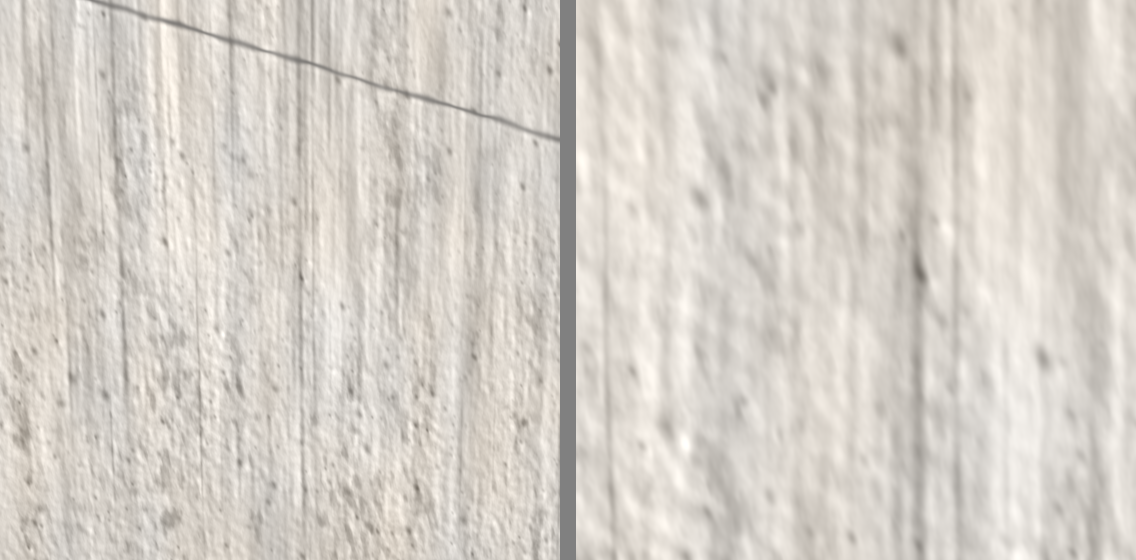
Left: the whole. Right: its middle third, enlarged.
This texture is drawn by a WebGL 1 fragment shader. Its source:

```glsl
precision highp float;
// Pale brushed concrete: fanned vertical streaks and grooves over a rough,
// side-lit grain with flecks and pits, crossed by one thin slanting crack.
// Streaks are stretched value noise; grooves and pits are hashed cells.
uniform vec2 u_resolution;

float hash(vec2 p) {
  vec3 q = fract(vec3(p.xyx) * 0.1031);
  q += dot(q, q.yzx + 33.33);
  return fract((q.x + q.y) * q.z);
}

float noise(vec2 p) {
  vec2 i = floor(p), f = fract(p);
  f = f * f * (3.0 - 2.0 * f);
  vec2 e = vec2(0.0, 1.0);
  return mix(mix(hash(i), hash(i + e.yx), f.x),
             mix(hash(i + e), hash(i + e.yy), f.x), f.y);
}

float fbm(vec2 p) {
  float sum = 0.0, gain = 0.55;
  for (int i = 0; i < 3; i++) {
    sum += gain * noise(p);
    p = p * 1.9 + 17.3;
    gain *= 0.5;
  }
  return sum;
}

// Signed noise stretched along y, about -0.5 to 0.5
float streak(vec2 p, vec2 frequency, float seed) {
  return noise(p * frequency + seed) - 0.5;
}

// Dark vertical lines of random place, width and depth, fading along y
float grooves(vec2 p, float count, float width, float seed) {
  float x = p.x * count, depth = 0.0;
  for (int k = -1; k <= 1; k++) {
    float id = floor(x) + float(k);
    float center = id + 0.5 + 0.8 * (hash(vec2(id + 50.0, seed)) - 0.5);
    float strength = hash(vec2(id + 90.0, seed + 3.0));
    float halfWidth = width * mix(0.7, 1.4, hash(vec2(id + 20.0, seed + 7.0)));
    float d = (x - center) / (count * halfWidth);
    float fade = smoothstep(0.2, 0.75, noise(vec2(id * 7.3 + seed, p.y * 5.0)));
    float ragged = 0.6 + 0.8 * noise(vec2(id * 3.7 + seed, p.y * 45.0));
    depth += strength * strength * mix(0.25, 1.0, fade) * ragged * exp(-d * d);
  }
  return depth;
}

// Scattered oval holes: positive in the hole, negative on its lit rim
float pits(vec2 p, float count, float density, float seed) {
  vec2 cell = floor(p * count);
  float sum = 0.0;
  for (int j = -1; j <= 1; j++) {
    for (int i = -1; i <= 1; i++) {
      vec2 id = cell + vec2(float(i), float(j));
      vec2 center = id + vec2(hash(id + seed), hash(id + seed + 31.7));
      float present = step(hash(id + seed + 63.1), density);
      float size = mix(0.13, 0.24, hash(id + seed + 11.9));
      vec2 d = p * count - center;
      d = vec2(d.x + 0.4 * d.y, d.y * 0.65) / size;
      vec2 rim = d - vec2(1.1, -0.8);
      sum += present * (exp(-dot(d, d)) - 0.35 * exp(-dot(rim, rim)));
    }
  }
  return sum;
}

// Coordinates across and along steep strokes that lean to the upper left
vec2 strokeSpace(vec2 p, float lean, float scale, float stretch) {
  vec2 across = vec2(cos(lean), sin(lean));
  return scale * vec2(dot(p, across), dot(p, vec2(-across.y, across.x)) / stretch);
}

// Short strokes lit from one side
float relief(vec2 p, float lean, float scale, float stretch) {
  vec2 q = strokeSpace(p, lean, scale, stretch);
  return fbm(q) - fbm(q + vec2(0.75, 0.1));
}

// Soft line with ragged edges; x is the dark core, y the pale lower lip
vec2 crack(vec2 p) {
  float path = 1.049 - 0.297 * p.x + 0.010 * (fbm(p.xx * vec2(18.0, 3.0)) - 0.5);
  float d = p.y - path;
  float width = mix(0.0030, 0.0070, noise(vec2(p.x * 38.0, 4.0)));
  float lip = (d + 0.011) / 0.005;
  return vec2(exp(-d * d / (width * width)), exp(-lip * lip));
}

void main() {
  vec2 uv = gl_FragCoord.xy / u_resolution;

  // Streaks lean at the left and stand upright towards the right
  float drop = 1.0 - uv.y;
  vec2 p = vec2((uv.x - 0.06 * drop) / (1.0 - 0.092 * drop), uv.y);
  p.x += 0.003 * (noise(vec2(p.x * 9.0, p.y * 9.0)) - 0.5);

  // Rougher and less streaky towards the bottom and in patches
  float patches = noise(p * vec2(13.0, 4.0) + 5.0);
  float rough = clamp(0.45 + 0.5 * drop + 0.8 * (patches - 0.5), 0.25, 1.15);
  float edge = 0.17 - 0.15 * uv.x + 0.05 * (fbm(uv * 14.0) - 0.5);
  float base = 1.0 - smoothstep(-0.012, 0.012, uv.y - edge);

  float lines = 0.120 * streak(p, vec2(145.0, 9.0), 3.0)
              + 0.110 * streak(p, vec2(72.0, 5.0), 21.0)
              + 0.095 * streak(p, vec2(27.0, 2.2), 47.0);
  float tone = 0.840 + lines * mix(1.25, 0.8, rough) * (1.0 - 0.35 * base);
  tone += 0.18 * rough * relief(p, 0.45, 95.0, 1.7) + 0.07 * relief(p, 0.15, 150.0, 3.0);
  tone += 0.04 * (fbm(uv * 6.0 + 9.0) - 0.5) - 0.02 * base;

  // Ragged dark flecks gathered along the streaks
  float gather = 0.35 * streak(p, vec2(22.0, 3.0), 90.0);
  float flecks = fbm(strokeSpace(p, 0.25, 75.0, 2.6)) + gather;
  tone -= 0.15 * rough * smoothstep(0.50, 0.85, flecks);

  // Grooves and pits
  float worn = 1.0 - 0.6 * base;
  tone -= worn * 0.22 * grooves(p, 11.0, 0.0042, 2.0);
  tone -= worn * 0.13 * grooves(p, 38.0, 0.0030, 8.0);
  tone -= 0.22 * pits(uv, 34.0, 0.04, 4.0) + 0.16 * rough * pits(uv, 56.0, 0.10, 15.0);

  // Warm beige drifting to cool grey
  float warmth = streak(p, vec2(17.0, 3.0), 70.0) + fbm(uv * 7.0 + 30.0) - 0.5;
  vec3 color = tone + vec3(0.022, 0.0, -0.030) + warmth * vec3(0.016, 0.0, -0.020);

  vec2 line = crack(uv);
  color += 0.03 * line.y;
  float cover = 0.85 * mix(0.65, 1.0, noise(vec2(uv.x * 26.0, 8.0)));
  color = mix(color, vec3(0.44, 0.43, 0.42), cover * line.x);
  gl_FragColor = vec4(clamp(color, 0.0, 1.0), 1.0);
}
```
